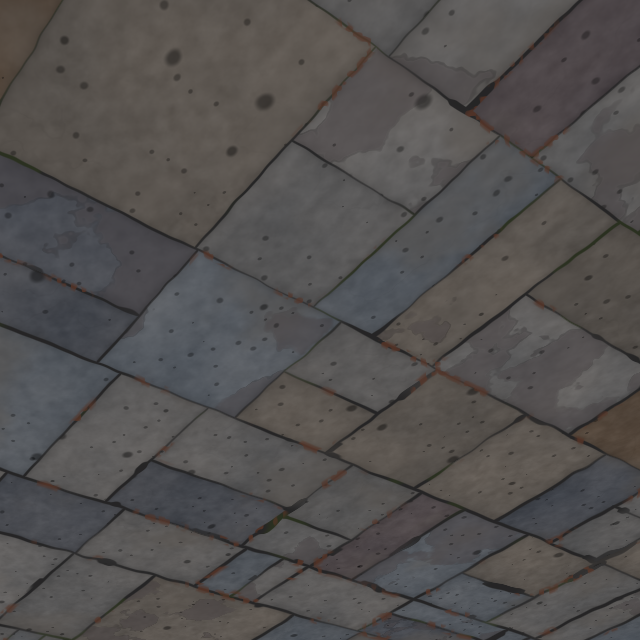
This texture is drawn by a WebGL 1 fragment shader. Its source:

```glsl
precision highp float;
// Weathered flagstone paving seen in slanting perspective: uneven courses are cut
// into blocks, some split again, then tinted per slab and covered with noise
// stains, cleft lines and pits. Joints hold dark soil, rusty litter and moss.
uniform vec2 u_resolution;

// Perspective: each vec3 is a line (x, y, constant); the two joint axes are
// AXIS / HORIZON, so their joints converge on two vanishing points.
const vec3 HORIZON = vec3(-0.083, 1.0, 0.804);
const vec3 AXIS_U = vec3(0.491, 1.0, -0.745);
const vec3 AXIS_V = vec3(0.903, -1.0, 0.048);
const float COURSE_SIZE = 0.215;
const float BLOCK_SIZE = 0.235;
const float JITTER = 0.62;
const float JOINT_HALF = 0.0019;
const float SOFTNESS = 0.0013;

const vec3 LIGHT_GREY = vec3(0.365, 0.359, 0.357);
const vec3 BLUE_GREY = vec3(0.328, 0.345, 0.368);
const vec3 TAN = vec3(0.354, 0.332, 0.311);
const vec3 SLATE = vec3(0.288, 0.297, 0.320);
const vec3 PURPLE = vec3(0.312, 0.284, 0.292);
const vec3 RUST_STONE = vec3(0.325, 0.275, 0.232);
const vec3 SOIL = vec3(0.145, 0.143, 0.145);
const vec3 LITTER = vec3(0.33, 0.20, 0.15);
const vec3 MOSS = vec3(0.17, 0.20, 0.12);

float hash(vec2 p) {
  vec3 a = fract(vec3(p.xyx) * 0.1031);
  a += dot(a, a.yzx + 33.33);
  return fract((a.x + a.y) * a.z);
}

float noise(vec2 p) {
  vec2 i = floor(p), f = fract(p);
  f = f * f * (3.0 - 2.0 * f);
  return mix(mix(hash(i), hash(i + vec2(1.0, 0.0)), f.x),
             mix(hash(i + vec2(0.0, 1.0)), hash(i + 1.0), f.x), f.y);
}

float fbm(vec2 p) {
  float sum = 0.0, amp = 0.5;
  for (int i = 0; i < 5; i++) {
    sum += amp * noise(p);
    p = mat2(1.6, 1.2, -1.2, 1.6) * p + 7.3;
    amp *= 0.5;
  }
  return sum;
}

float boundary(float i, float seed) {
  return i + JITTER * (hash(vec2(i + 57.0, seed)) - 0.5);
}

// Uneven 1D division: returns index, lower end, upper end.
vec3 division(float x, float seed) {
  float i = floor(x);
  if (x < boundary(i, seed)) i -= 1.0;
  else if (x >= boundary(i + 1.0, seed)) i += 1.0;
  return vec3(i, boundary(i, seed), boundary(i + 1.0, seed));
}

// Canvas distance from a point to the joint at axis value "at".
float jointDistance(float value, float at, vec3 axis, float depth) {
  return abs(value - at) * depth / length(axis.xy - at * HORIZON.xy);
}

// Dark pits scattered on a jittered grid.
float pits(vec2 q, float density) {
  vec2 cell = floor(q);
  vec2 center = 0.3 + 0.4 * vec2(hash(cell + 3.1), hash(cell + 8.7));
  float radius = mix(0.06, 0.24, hash(cell + 5.9));
  float present = step(hash(cell + 1.7), density);
  return present * (1.0 - smoothstep(radius * 0.4, radius, length(fract(q) - center)));
}

vec3 slabTint(float pick) {
  if (pick < 0.34) return LIGHT_GREY;
  if (pick < 0.59) return BLUE_GREY;
  if (pick < 0.78) return TAN;
  if (pick < 0.90) return SLATE;
  return pick < 0.95 ? PURPLE : RUST_STONE;
}

void main() {
  vec2 p = gl_FragCoord.xy / u_resolution.y;
  vec2 rough = vec2(noise(p * 38.0), noise(p * 38.0 + 19.0)) - 0.5;
  vec3 point = vec3(p + 0.0035 * rough, 1.0);
  float depth = dot(HORIZON, point);
  vec2 q = vec2(dot(AXIS_U, point), dot(AXIS_V, point)) / depth;

  // Courses, blocks and optional second cuts
  vec3 course = division(q.x / COURSE_SIZE, 11.0);
  vec3 block = division(q.y / BLOCK_SIZE, course.x * 3.0 + 71.0);
  vec2 low = vec2(course.y * COURSE_SIZE, block.y * BLOCK_SIZE);
  vec2 high = vec2(course.z * COURSE_SIZE, block.z * BLOCK_SIZE);
  vec2 id = vec2(course.x, block.x) + 40.0;
  float cut = hash(id + 13.0);
  vec2 middle = mix(low, high, 0.36 + 0.28 * hash(id + 29.0));
  if (cut < 0.30) {
    if (q.x < middle.x) { high.x = middle.x; id.x += 0.37; } else low.x = middle.x;
  } else if (cut < 0.48) {
    if (q.y < middle.y) { high.y = middle.y; id.y += 0.37; } else low.y = middle.y;
  }
  float edge = min(min(jointDistance(q.x, low.x, AXIS_U, depth), jointDistance(q.x, high.x, AXIS_U, depth)),
                   min(jointDistance(q.y, low.y, AXIS_V, depth), jointDistance(q.y, high.y, AXIS_V, depth)));

  // Slab surface: tint, stains, grain, clefts and pits
  float kind = hash(id * 7.0 + 2.0);
  vec2 s = q + 9.0 * vec2(kind, hash(id * 5.0));
  float stain = fbm(s * 9.0) - 0.48;
  float grain = fbm(s * 75.0) - 0.48;
  vec3 color = slabTint(hash(id * 11.0 + 4.0)) * (0.95 + 0.09 * kind);
  color += stain * vec3(0.11, 0.095, 0.08) + grain * 0.075;
  color = mix(color, TAN * 0.97, 0.45 * smoothstep(0.52, 0.72, fbm(s * 6.0 + 31.0)));
  float layer = fbm(s * 12.0 + 63.0);
  float cleft = 1.0 - smoothstep(0.004, 0.018, abs(layer - 0.57));
  float flaky = step(0.70, kind);
  color *= 1.0 - cleft * mix(0.03, 0.17, flaky) * noise(s * 15.0);
  color = mix(color, PURPLE * 0.88, 0.45 * flaky * smoothstep(0.55, 0.60, layer));
  color *= 1.0 - 0.30 * pits(s * 42.0, 0.22) - 0.38 * pits(s * 19.0 + 4.0, 0.07);

  // Joints: soiled rim, varying gap, litter and moss
  float blur = max(SOFTNESS, 0.8 / u_resolution.y);
  float wear = noise(q * 11.0 + 90.0);
  float broken = smoothstep(0.76, 0.90, noise(q * 23.0 + 50.0));
  float gap = JOINT_HALF * (0.45 + 1.1 * wear) + 0.004 * broken;
  float joint = 1.0 - smoothstep(gap - blur, gap + blur, edge);
  color *= 1.0 - 0.17 * exp(-edge / 0.007);
  float debris = smoothstep(0.60, 0.76, noise(q * 17.0 + 120.0)) * smoothstep(0.40, 0.65, noise(p * 130.0));
  vec3 filling = mix(SOIL, LITTER, 0.75 * debris);
  filling = mix(filling, MOSS, 0.8 * smoothstep(0.72, 0.85, noise(q * 14.0 + 170.0)));
  color = mix(color, filling, joint * mix(0.55, 1.0, smoothstep(0.2, 0.6, wear)));
  color = mix(color, LITTER, 0.6 * debris * (1.0 - smoothstep(0.003, 0.008, edge)));

  gl_FragColor = vec4(color, 1.0);
}
```
